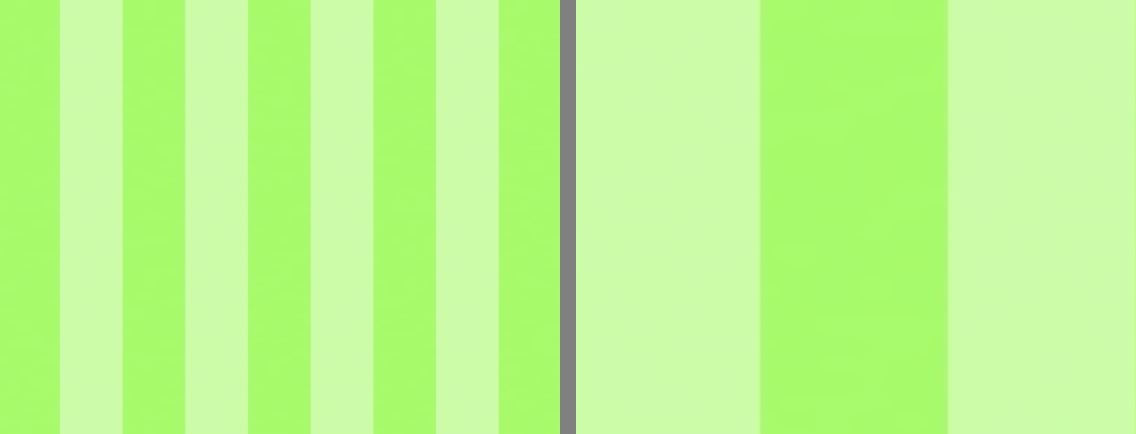
Left, the full canvas; right, a detail of the centre.
Reproduce this pattern procedurally as a WebGL 1 fragment shader.

```glsl
precision highp float;

// Four pale vertical stripes on a vivid lime ground, of equal widths.
// A signed distance to the nearest stripe edge blends the two greens, tints
// a thin rim on each side, and faint value noise mottles the flat colour.

uniform vec2 u_resolution;

// Lengths are fractions of the canvas width.
const float PERIOD = 0.2239;
const float FIRST_EDGE = 0.1070;
const float RIM_WIDTH = 0.0028;

const vec3 LIME = vec3(0.657, 0.982, 0.420);
const vec3 LIME_RIM = vec3(0.680, 0.962, 0.470);
const vec3 PALE = vec3(0.800, 0.988, 0.660);
const vec3 PALE_RIM = vec3(0.790, 0.998, 0.630);

float hash(vec2 p) {
  vec3 q = fract(vec3(p.xyx) * 0.1031);
  q += dot(q, q.yzx + 33.33);
  return fract((q.x + q.y) * q.z);
}

float valueNoise(vec2 p) {
  vec2 cell = floor(p);
  vec2 f = fract(p);
  f = f * f * (3.0 - 2.0 * f);
  float low = mix(hash(cell), hash(cell + vec2(1.0, 0.0)), f.x);
  float high = mix(hash(cell + vec2(0.0, 1.0)), hash(cell + vec2(1.0)), f.x);
  return mix(low, high, f.y);
}

// Signed distance to the nearest stripe edge, positive inside a pale stripe.
float stripeDistance(float x, float firstEdge, float period) {
  float fromCentre = fract((x - firstEdge) / period + 0.25) - 0.5;
  return (0.25 - abs(fromCentre)) * period;
}

// Flat colour that shifts to a rim tint close to the edge.
vec3 rimmed(vec3 body, vec3 rim, float edgeDistance, float width, float soft) {
  return mix(rim, body, smoothstep(width - soft, width + soft, edgeDistance));
}

void main() {
  vec2 p = gl_FragCoord.xy / u_resolution.x;
  float soft = max(0.75 / u_resolution.x, 0.0012);

  // Stripes
  float d = stripeDistance(p.x, FIRST_EDGE, PERIOD);
  vec3 ground = rimmed(LIME, LIME_RIM, abs(d), RIM_WIDTH, soft);
  vec3 stripe = rimmed(PALE, PALE_RIM, abs(d), RIM_WIDTH, soft);
  vec3 color = mix(ground, stripe, smoothstep(-soft, soft, d));

  // Faint mottling, stretched sideways
  float mottle = valueNoise(p * vec2(45.0, 90.0)) - 0.5;
  color += mottle * vec3(0.006, 0.003, 0.008);

  gl_FragColor = vec4(clamp(color, 0.0, 1.0), 1.0);
}
```
